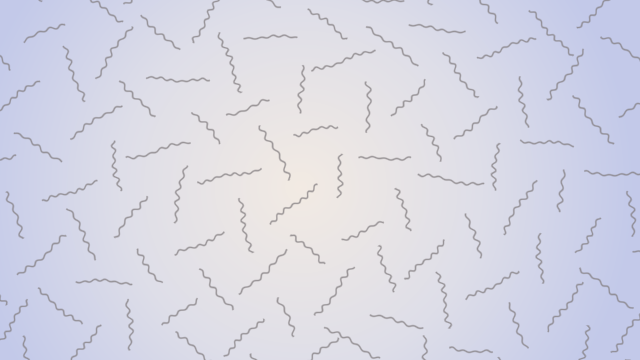
Write a WebGL 2 fragment shader that draws this pattern.

```glsl
#version 300 es
precision highp float;
// Scattered thin grey squiggles over a soft warm-to-lavender radial gradient.

uniform vec2 u_resolution;
out vec4 outColor;

const float TAU = 6.2831853;

// Lengths are in canvas heights, angles in radians
const float CELL_SIZE = 0.142;
const float GRID_TILT = 0.42;
const float HALF_STROKE = 0.0021;
const float EDGE_SOFTNESS = 0.0026;

const vec3 WARM_CENTER = vec3(0.95, 0.92, 0.89);
const vec3 PALE_MIDDLE = vec3(0.87, 0.87, 0.91);
const vec3 COOL_RIM = vec3(0.765, 0.79, 0.915);
const vec3 INK = vec3(0.51, 0.49, 0.50);
const float INK_OPACITY = 0.78;

// Three random values in 0..1 for a cell and a seed
vec3 hash3(vec2 cell, float seed) {
    vec3 h = fract(vec3(cell.xyx + seed) * vec3(0.1031, 0.1030, 0.0973));
    h += dot(h, h.yxz + 33.33);
    return fract((h.xxy + h.yzz) * h.zyx);
}

// Coordinates of p in a frame whose x axis points along the angle
vec2 toFrame(vec2 p, float angle) {
    float c = cos(angle);
    float s = sin(angle);
    return vec2(c * p.x + s * p.y, c * p.y - s * p.x);
}

// Approximate distance to a wavy stroke that runs along the x axis
float squiggleDistance(vec2 p, float halfLength, float amplitude, float wavelength, float phase) {
    float x = clamp(p.x, -halfLength, halfLength);
    float k = TAU / wavelength;
    float swell = 0.75 + 0.25 * sin(x * 0.27 * k + phase * 3.0);
    float wave = amplitude * swell * sin(k * x + phase);
    float bow = 0.004 * sin(0.21 * k * x + phase * 2.0);
    float slope = amplitude * swell * k * cos(k * x + phase);
    float across = (p.y - wave - bow) / sqrt(1.0 + slope * slope);
    return length(vec2(p.x - x, across));
}

// Distance to the one squiggle that belongs to a cell
float cellDistance(vec2 p, vec2 cell) {
    vec3 place = hash3(cell, 17.0);
    vec3 form = hash3(cell, 71.0);
    vec2 center = (cell + 0.5 + 0.24 * (place.xy - 0.5)) * CELL_SIZE;

    // Neighbours lie crosswise, so strokes stay apart
    float parity = mod(cell.x + cell.y, 2.0);
    float angle = parity * TAU * 0.25 + 1.3 * (place.z - 0.5);
    float steepness = abs(sin(angle + GRID_TILT));

    float halfLength = mix(0.056, 0.092, form.x);
    float amplitude = mix(0.0028, 0.0062, steepness);
    float wavelength = mix(0.026, 0.034, form.y);
    return squiggleDistance(toFrame(p - center, angle), halfLength, amplitude, wavelength, form.z * TAU);
}

// Distance to the nearest squiggle in the surrounding cells
float nearestSquiggle(vec2 p) {
    vec2 home = floor(p / CELL_SIZE);
    float nearest = 1.0;
    for (int y = -1; y <= 1; y++) {
        for (int x = -1; x <= 1; x++) {
            nearest = min(nearest, cellDistance(p, home + vec2(x, y)));
        }
    }
    return nearest;
}

// Radial gradient with three colour stops
vec3 background(float radius) {
    vec3 inner = mix(WARM_CENTER, PALE_MIDDLE, clamp(radius / 0.5, 0.0, 1.0));
    return mix(inner, COOL_RIM, clamp((radius - 0.5) / 0.42, 0.0, 1.0));
}

void main() {
    vec2 p = gl_FragCoord.xy / u_resolution.y;
    vec2 glowCenter = vec2(0.47 * u_resolution.x / u_resolution.y, 0.48);
    vec3 color = background(distance(p, glowCenter));

    // Ink strokes on a tilted grid
    float d = nearestSquiggle(toFrame(p, GRID_TILT));
    float soft = max(EDGE_SOFTNESS, 0.7 / u_resolution.y);
    float coverage = 1.0 - smoothstep(HALF_STROKE - soft, HALF_STROKE + soft, d);
    color = mix(color, INK, coverage * INK_OPACITY);

    outColor = vec4(color, 1.0);
}
```
